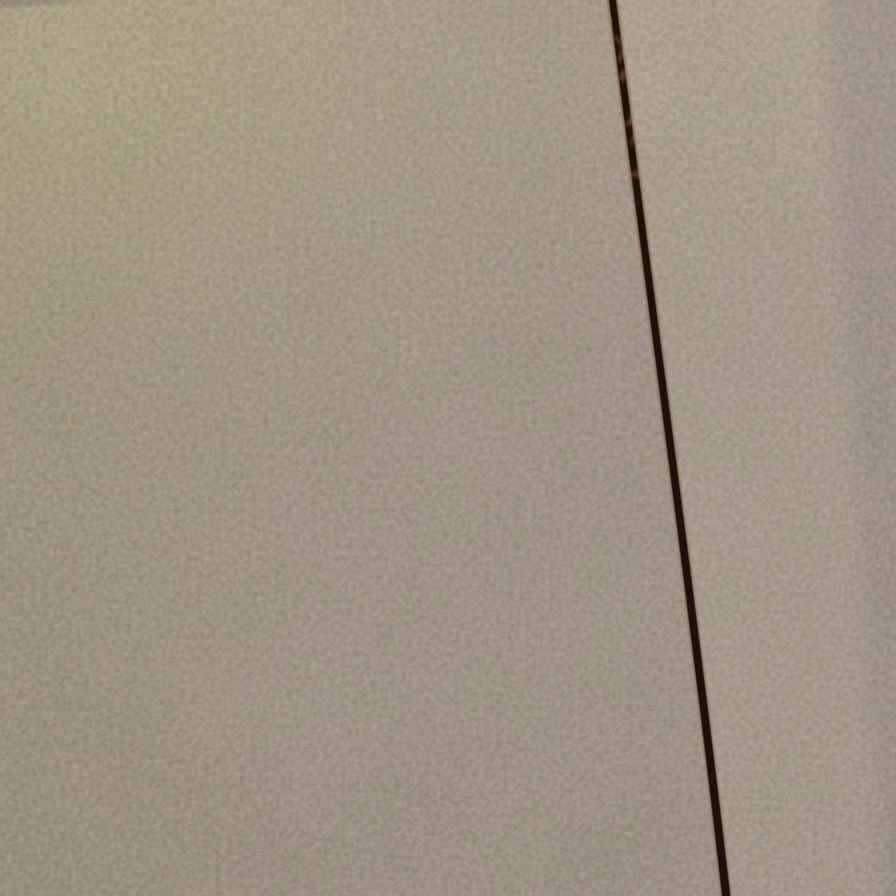
This texture is drawn by a WebGL 1 fragment shader. Its source:

```glsl
precision highp float;
// Grainy warm-grey panel in soft light, split by a thin dark slanted seam.
uniform vec2 u_resolution;

#define SEAM_TOP vec2(0.6835, 1.0)
#define SEAM_BOTTOM vec2(0.8105, 0.0)
#define SEAM_HALF_WIDTH 0.0048
#define SEAM_BOW 0.003
#define GRAIN_SCALE 150.0
#define GRAIN_AMOUNT 0.065
#define MOTTLE_AMOUNT 0.022
#define PANEL_COLOR vec3(0.618, 0.576, 0.525)
#define SEAM_COLOR vec3(0.105, 0.065, 0.045)
#define FRINGE_COLOR vec3(0.50, 0.39, 0.25)

vec2 hashGradient(vec2 cell) {
  vec3 p = fract(vec3(cell.xyx) * vec3(0.1031, 0.1030, 0.0973));
  p += dot(p, p.yzx + 33.33);
  return fract((p.xx + p.yz) * p.zy) * 2.0 - 1.0;
}

float gradientNoise(vec2 p) {
  vec2 cell = floor(p);
  vec2 f = fract(p);
  vec2 blend = f * f * f * (f * (f * 6.0 - 15.0) + 10.0);
  float a = dot(hashGradient(cell), f);
  float b = dot(hashGradient(cell + vec2(1.0, 0.0)), f - vec2(1.0, 0.0));
  float c = dot(hashGradient(cell + vec2(0.0, 1.0)), f - vec2(0.0, 1.0));
  float d = dot(hashGradient(cell + vec2(1.0, 1.0)), f - vec2(1.0, 1.0));
  return mix(mix(a, b, blend.x), mix(c, d, blend.x), blend.y);
}

float layeredNoise(vec2 p) {
  float sum = 0.0;
  float weight = 0.55;
  for (int i = 0; i < 3; i++) {
    sum += weight * gradientNoise(p);
    p = p * 2.03 + 17.3;
    weight *= 0.5;
  }
  return sum;
}

// Signed distance across the seam: negative on the left, positive on the right.
float seamDistance(vec2 uv) {
  vec2 run = SEAM_TOP - SEAM_BOTTOM;
  float x = mix(SEAM_BOTTOM.x, SEAM_TOP.x, uv.y);
  x += SEAM_BOW * 4.0 * uv.y * (1.0 - uv.y) * (1.0 - uv.y);
  return (uv.x - x) * run.y / length(run);
}

vec3 panelLight(vec2 uv, float side) {
  vec3 color = PANEL_COLOR;
  // Warm light in the upper left, cooler centre, olive lower left.
  color += vec3(0.035, 0.035, -0.005) * exp(-dot(uv - vec2(0.1, 1.0), uv - vec2(0.1, 1.0)) * 7.0);
  color += vec3(0.022, 0.023, 0.017) * smoothstep(0.55, 1.0, uv.y);
  color += vec3(-0.012, -0.006, -0.022) * (1.0 - smoothstep(0.0, 0.4, uv.x));
  color -= vec3(0.012) * (1.0 - smoothstep(0.0, 0.35, uv.y));
  // Brighter strip right of the seam, fading into a cool shade at the border.
  color += vec3(0.027, 0.026, 0.024) * smoothstep(-0.004, 0.004, side);
  float shadeEdge = mix(0.985, 0.922, uv.y);
  float shade = smoothstep(-0.025, 0.025, uv.x - shadeEdge);
  color -= vec3(0.037, 0.037, 0.023) * shade;
  // Faint grey lip along the upper left border.
  float lip = smoothstep(0.992, 0.999, uv.y + 0.06 * (0.07 - uv.x));
  return color - vec3(0.09, 0.08, 0.04) * lip * (1.0 - smoothstep(0.05, 0.1, uv.x));
}

void main() {
  vec2 uv = gl_FragCoord.xy / u_resolution;
  float pixel = 1.0 / min(u_resolution.x, u_resolution.y);
  float side = seamDistance(uv);
  vec3 color = panelLight(uv, side);

  // Broad tint patches and fine speckle.
  color += MOTTLE_AMOUNT * layeredNoise(uv * 7.0 + 3.1);
  color += vec3(0.012, -0.004, 0.010) * gradientNoise(uv * 11.0 + 41.0);
  float grain = gradientNoise(uv * GRAIN_SCALE) + 0.6 * gradientNoise(uv * GRAIN_SCALE * 1.7 + 9.7);
  color += GRAIN_AMOUNT * grain;
  color += vec3(0.014, -0.006, 0.016) * gradientNoise(uv * 75.0 + 63.0);

  // Ochre fringe around the dark core, with rusty flecks near the top.
  float across = abs(side);
  float fringe = 1.0 - smoothstep(SEAM_HALF_WIDTH * 0.8, SEAM_HALF_WIDTH * 1.75, across);
  color = mix(color, FRINGE_COLOR, fringe * 0.75);
  float halfWidth = SEAM_HALF_WIDTH * mix(1.0, 0.85, uv.y);
  float core = 1.0 - smoothstep(halfWidth - 1.2 * pixel, halfWidth + 0.8 * pixel, across);
  float fleck = smoothstep(0.05, 0.5, gradientNoise(uv * vec2(90.0, 55.0))) * smoothstep(0.65, 0.9, uv.y);
  fleck += 0.6 * exp(-pow((uv.y - 0.805) / 0.004, 2.0));
  vec3 seam = SEAM_COLOR + vec3(0.32, 0.20, 0.13) * fleck;
  color = mix(color, seam, core);

  gl_FragColor = vec4(clamp(color, 0.0, 1.0), 1.0);
}
```
